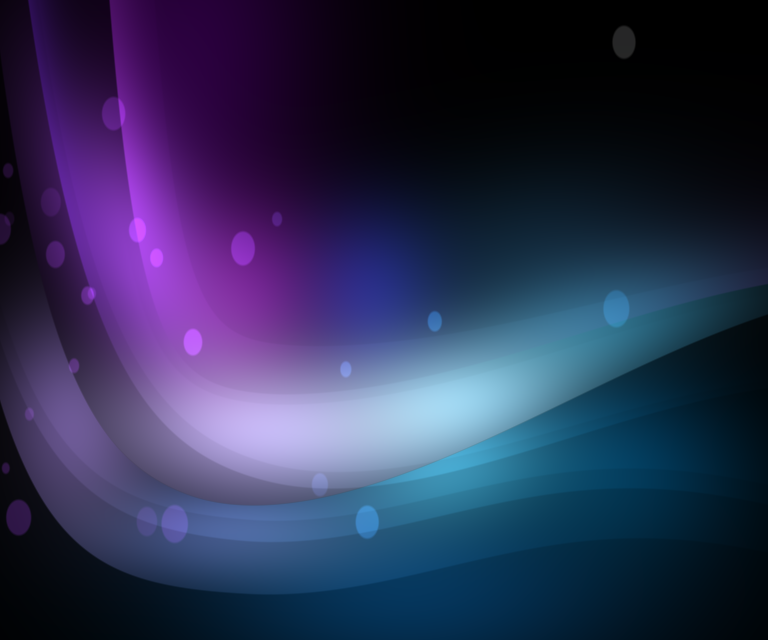
A Shadertoy shader for this background:

```glsl
const float PI = 3.14159265;

float hash(float n) {
    return fract(sin(n * 127.1) * 43758.5453);
}

vec3 screen(vec3 a, vec3 b) {
    return 1.0 - (1.0 - a) * (1.0 - b);
}

// Soft elliptical light, tilted by an angle
float glow(vec2 p, vec2 centre, vec2 radii, float tilt) {
    float c = cos(tilt), s = sin(tilt);
    vec2 q = p - centre;
    q = vec2(c * q.x + s * q.y, c * q.y - s * q.x) / radii;
    return exp(-dot(q, q));
}

// Height of a curve: steep fall on the left, then a swell (rise, start, span)
float curveHeight(float x, float corner, float width, float low, vec3 swell) {
    float t = clamp((x - swell.y) / swell.z, 0.0, 1.5);
    return low + exp((corner - x) / width) + swell.x * (0.5 - 0.5 * cos(PI * t));
}

// Signed distance to the curve, positive above it
float ribbon(vec2 p, float corner, float width, float low, vec3 swell) {
    float h = curveHeight(p.x, corner, width, low, swell);
    float slope = (curveHeight(p.x + 0.001, corner, width, low, swell) - h) / 0.001;
    return (p.y - h) / sqrt(1.0 + slope * slope);
}

float above(float d) {
    float soft = 0.7 / iResolution.y + 0.0007;
    return smoothstep(-soft, soft, d);
}

float bubble(vec2 p, vec2 centre, float radius) {
    float d = length((p - centre) * vec2(1.0, 0.7)) - radius;
    return 1.0 - above(d);
}

void mainImage(out vec4 fragColor, in vec2 fragCoord) {
    vec2 p = fragCoord / iResolution.xy * vec2(1.2, 1.0);

    // Ribbon edges, from the outermost to the innermost
    float outer = ribbon(p, -0.111, 0.094, 0.067, vec3(0.092, 0.39, 0.61));
    float lower = ribbon(p, -0.123, 0.109, 0.145, vec3(0.092, 0.375, 0.61));
    float fold = ribbon(p, -0.109, 0.103, 0.180, vec3(0.088, 0.39, 0.595));
    float crossing = ribbon(p, -0.031, 0.097, 0.192, vec3(0.367, 0.297, 1.19));
    float rim = ribbon(p, 0.016, 0.1125, 0.220, vec3(0.184, 0.42, 0.92));
    float rimInner = ribbon(p, 0.028, 0.1125, 0.245, vec3(0.17, 0.42, 0.92));
    float inner = ribbon(p, 0.148, 0.048, 0.381, vec3(0.195, 0.406, 1.0));
    float veil = ribbon(p, 0.217, 0.040, 0.458, vec3(0.14, 0.469, 0.94));

    // Upper light: violet arm, pale basin, teal arm
    vec3 upper = vec3(0.17, 0.0, 0.25) * glow(p, vec2(0.30, 0.91), vec2(0.20, 0.34), 0.0);
    upper = screen(upper, vec3(0.52, 0.24, 0.76) * glow(p, vec2(0.227, 0.60), vec2(0.28, 0.115), -1.12));
    upper = screen(upper, vec3(0.40, 0.09, 0.50) * glow(p, vec2(0.39, 0.53), vec2(0.125, 0.15), 0.0));
    upper = screen(upper, vec3(0.10, 0.12, 0.50) * glow(p, vec2(0.578, 0.53), vec2(0.11, 0.14), 0.0));
    upper = screen(upper, vec3(0.71, 0.67, 0.94) * glow(p, vec2(0.42, 0.328), vec2(0.27, 0.12), 0.0));
    upper = screen(upper, vec3(0.50, 0.76, 0.90) * glow(p, vec2(0.70, 0.367), vec2(0.20, 0.095), 0.2));
    upper = screen(upper, vec3(0.15, 0.40, 0.50) * glow(p, vec2(0.92, 0.484), vec2(0.25, 0.10), 0.25));
    upper = screen(upper, vec3(0.05, 0.14, 0.20) * glow(p, vec2(0.81, 0.60), vec2(0.25, 0.14), 0.2));

    // Dark slot and violet sheens along the rising edges
    float slot = above(rim) * (1.0 - above(inner));
    upper *= 1.0 - 0.5 * slot * smoothstep(0.55, 1.0, p.y);
    float climb = smoothstep(0.35, 0.75, p.y);
    upper += vec3(0.16, 0.05, 0.20) * climb * above(inner) * exp(-max(inner, 0.0) * 14.0);
    upper += vec3(0.15, 0.05, 0.30) * climb * above(rim) * exp(-max(rim, 0.0) * 24.0);
    upper *= mix(1.0, 0.94, above(inner) * (1.0 - climb));
    upper *= mix(1.0, 0.97, above(inner + 0.016) * (1.0 - climb));
    upper *= mix(1.0, 0.95, above(veil));

    // Lower light: mauve haze on the left, blue and cyan below
    vec3 haze = vec3(0.50, 0.40, 0.70) * glow(p, vec2(0.11, 0.33), vec2(0.135, 0.19), 0.0);
    haze = screen(haze, vec3(0.38, 0.44, 0.78) * glow(p, vec2(0.36, 0.165), vec2(0.23, 0.085), 0.0));
    haze *= mix(0.2, 1.0, above(outer));
    vec3 deep = vec3(0.03, 0.38, 0.66) * glow(p, vec2(0.64, 0.08), vec2(0.36, 0.18), 0.0);
    deep = screen(deep, vec3(0.22, 0.60, 0.78) * glow(p, vec2(0.70, 0.266), vec2(0.17, 0.10), 0.15));
    deep = screen(deep, vec3(0.0, 0.25, 0.40) * glow(p, vec2(0.97, 0.266), vec2(0.20, 0.15), 0.0));
    deep = screen(deep, haze);

    // Layer the lights and darken below each edge
    float lit = above(crossing);
    vec3 color = screen(upper * mix(0.25, 1.0, lit), deep * mix(1.0, 0.3, lit));
    color *= mix(0.86, 1.0, above(rim)) * mix(0.95, 1.0, above(rimInner));
    color *= mix(0.92, 1.0, above(fold)) * mix(0.85, 1.0, above(lower));
    color *= mix(0.85, 1.0, above(outer));

    // Scattered bubbles, denser on the left
    for (float i = 1.0; i < 25.0; i++) {
        float x = 1.05 * pow(hash(i), 1.8);
        vec2 centre = vec2(x, 0.08 + hash(i + 40.0) * mix(0.85, 0.45, x));
        float radius = mix(0.006, 0.021, pow(hash(i + 80.0), 1.5));
        vec3 tint = mix(vec3(0.55, 0.20, 0.80), vec3(0.12, 0.50, 0.80), smoothstep(0.3, 0.65, x));
        color += tint * bubble(p, centre, radius) * mix(0.1, 0.32, hash(i + 120.0));
    }
    color += 0.15 * bubble(p, vec2(0.975, 0.934), 0.018);

    fragColor = vec4(clamp(color, 0.0, 1.0), 1.0);
}
```
